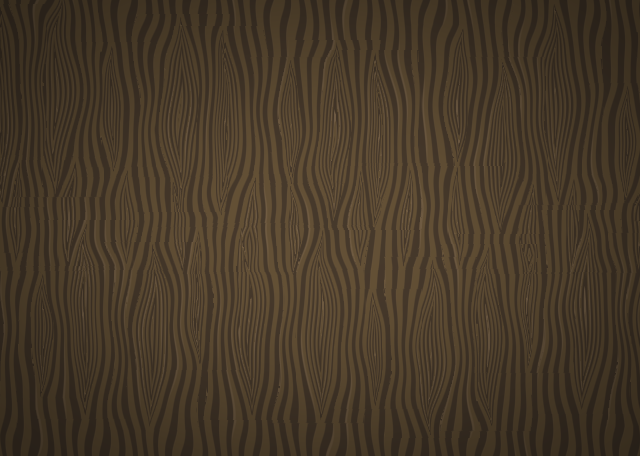
A Shadertoy shader for this texture:

```glsl
// Dark cartoon wood: upright stripes of grain that part around spindle-shaped knots.
// Each knot squeezes the stripe coordinate aside and fills the opening with nested
// rings; pale slivers line the stripe edges and a vignette darkens the border.

const vec3 LIGHT_WOOD = vec3(0.390, 0.315, 0.210);
const vec3 DARK_GRAIN = vec3(0.275, 0.222, 0.168);
const vec3 PALE_EDGE  = vec3(0.460, 0.378, 0.282);

const float COLUMN = 0.122;             // spacing of knots, in canvas heights
const float STRIPES_PER_COLUMN = 4.0;
const float FREQ = STRIPES_PER_COLUMN / COLUMN;
const float REACH = 0.100;              // how far a knot pushes the grain
const float TAPER = 1.25;               // sharpness of the knot tips
const float DARK_HALF = 0.235;          // half width of a dark stripe, in periods
const float CORNER_SHADE = 0.55;

const vec3 ROW_Y      = vec3(0.745, 0.515, 0.290);
const vec3 ROW_OFFSET = vec3(0.10, 0.38, 0.62);

float hash(vec2 p) {
    return fract(sin(dot(p, vec2(127.1, 311.7))) * 43758.55);
}

// Layered sines that bend the grain, more strongly near top and bottom
float wobble(vec2 p) {
    float ends = smoothstep(0.33, 0.5, abs(p.y - 0.5));
    return 0.0035 * sin(p.y * 9.0 + p.x * 21.0)
         + 0.0015 * sin(p.y * 27.0 - p.x * 33.0 + 1.0)
         + 0.0070 * ends * sin(p.y * 31.0 + p.x * 38.0);
}

// Pushes x aside around one knot; adds ring depth when inside it
void partGrain(inout vec2 p, inout float depth, vec2 center, vec2 size, float rings) {
    vec2 d = p - center;
    float t = d.y / size.y;
    if (abs(t) >= 1.0) return;
    d.x += 0.08 * size.x * sin(t * 7.0 + center.x * 40.0);
    float a = abs(d.x);
    float w = size.x * pow(1.0 - t * t, TAPER);
    if (a < w) {
        float e = t * t + pow(a / size.x, 1.0 / TAPER);
        depth += rings * (1.0 - pow(e, TAPER));
        p.x = center.x;
    } else if (a < REACH) {
        p.x = center.x + sign(d.x) * REACH * (a - w) / (REACH - w);
    }
}

// Stripe phase in x, ring depth in y
vec2 grain(vec2 p) {
    float depth = 0.0;
    p.x += wobble(p);
    for (int row = 0; row < 3; row++) {
        for (int i = -1; i < 13; i++) {
            vec2 id = vec2(float(i), float(row));
            float h = hash(id + 3.0);
            float k = hash(id + 17.0);
            bool slim = mod(id.x + id.y + 1.0, 3.0) < 0.5;
            vec2 size = slim ? vec2(0.021, 0.145) : vec2(0.037, 0.215);
            float rings = slim ? 3.0 : 4.0;
            if (row == 1) { size = vec2(0.017, 0.110); rings = 2.0; }
            size *= 0.9 + 0.2 * k;
            // Knots sit on a light stripe so that their tips fork cleanly
            float column = id.x + ROW_OFFSET[row] + 0.5 * (h - 0.5);
            float x = floor(STRIPES_PER_COLUMN * column + 0.5) / FREQ;
            float y = ROW_Y[row] + (row == 1 ? 0.05 : 0.13) * (k - 0.5);
            partGrain(p, depth, vec2(x, y), size, rings);
        }
    }
    return vec2(p.x * FREQ + depth, depth);
}

void mainImage(out vec4 fragColor, in vec2 fragCoord) {
    vec2 uv = fragCoord / iResolution.xy;
    vec2 p = fragCoord / iResolution.y;

    vec2 g = grain(p);
    float aa = clamp(0.75 * fwidth(g.x), 0.001, 0.4);
    float s = fract(g.x) - 0.5;
    float seed = hash(vec2(floor(g.x), 5.0)) * 6.283;
    float inside = smoothstep(0.0, 0.7, g.y);

    // Dark stripes of uneven width
    float halfWidth = DARK_HALF + 0.035 * sin(p.y * 11.0 + seed)
                    + 0.020 * sin(p.y * 29.0 + seed * 2.0);
    float dark = smoothstep(-aa, aa, halfWidth - abs(s));

    // Pale slivers beside the stripes, swelling here and there
    float swell = smoothstep(0.72, 1.0, sin(p.y * 7.0 + seed * 3.0));
    float sliver = 0.035 + 0.13 * swell + 0.10 * inside;
    float pale = smoothstep(-aa, aa, halfWidth + sliver - s) * step(0.0, s);
    pale *= 0.35 + 0.35 * swell + 0.30 * inside;

    vec3 color = mix(LIGHT_WOOD, PALE_EDGE, pale);
    color = mix(color, DARK_GRAIN, dark);

    // Vignette
    float r = length(uv - 0.5);
    color *= mix(1.0, CORNER_SHADE, smoothstep(0.1, 0.75, r));
    fragColor = vec4(color, 1.0);
}
```
